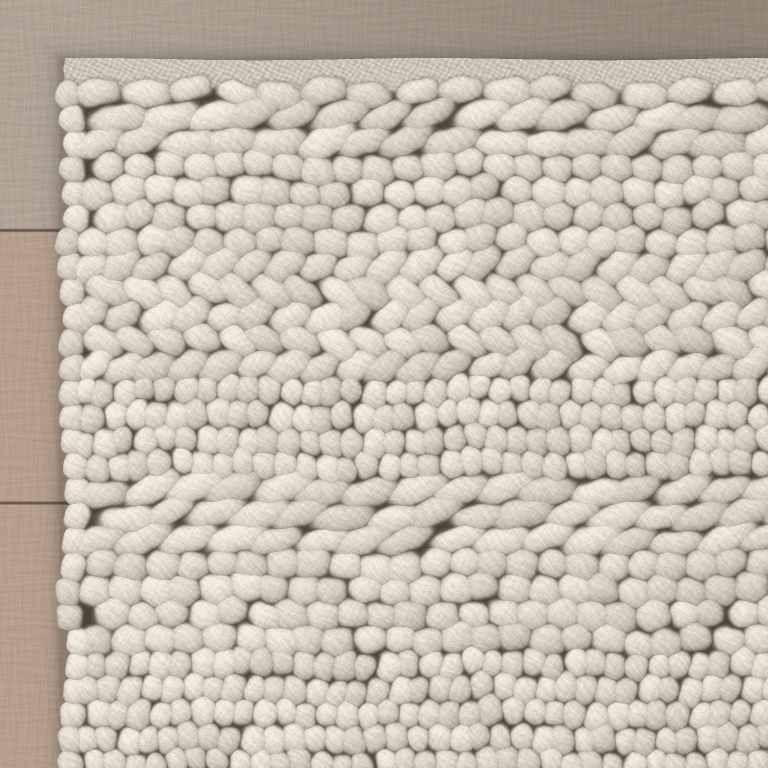
Write a Shadertoy shader that draws this texture.

```glsl
// Chunky wool rug lying on a plank floor, seen from above at its top left corner.
// Each row lays jittered superellipse stitches; the nearest one gives the shading.
// Layered sines give the wool fibres and the wood grain.

const float PITCH = 0.0324;              // height of one stitch row
const float FIRST_ROW = 0.880;           // centre of the top row
const float RUG_LEFT = 0.084;
const float RUG_TOP = 0.923;
const float CORD_X = 0.095;              // looped cord along the left edge
const vec2 CORD_SIZE = vec2(0.0165, 0.0185);
const float HEM_BOTTOM = 0.879;
const float JITTER = 0.26;
const float TINT = 0.13;
const float FIBRE = 0.085;
const float CREASE_TONE = 0.22;          // brightness left in the deepest creases
const vec2 LIGHT = vec2(-0.45, 0.90);
const vec3 GAP_COLOUR = vec3(0.29, 0.26, 0.20);
const vec3 WOOL_COLOUR = vec3(0.92, 0.893, 0.848);
const vec3 PLANK_PALE = vec3(0.69, 0.64, 0.59);
const vec3 PLANK_DARK = vec3(0.57, 0.52, 0.47);
const vec3 PLANK_WARM = vec3(0.71, 0.62, 0.54);
const vec3 SEAM_COLOUR = vec3(0.42, 0.35, 0.30);
const vec2 SEAMS = vec2(0.700, 0.345);

float hash(vec2 p) {
    p = fract(p * vec2(0.1031, 0.1137));
    p += dot(p, p.yx + 33.33);
    return fract((p.x + p.y) * p.x * 17.0);
}

// Wavy streaks running along x, from -1 to 1
float grain(vec2 p, float freq) {
    float sum = 0.0;
    for (int k = 0; k < 4; k++) {
        float bend = sin(p.x * freq * 0.16 + float(k) * 1.7 + 3.0 * sin(p.y * freq * 0.07));
        sum += sin(p.y * freq + 2.5 * bend);
        p = p * 1.57 + 0.37;
    }
    return sum * 0.25;
}

// Spacing, half width, half height and slant of the stitches in a row
vec4 stitchStyle(float row) {
    vec4 braid = vec4(0.058, 0.0365, 0.0162, 0.26);
    vec4 bobble = vec4(0.039, 0.0208, 0.0180, 0.0);
    vec4 pebble = vec4(0.027, 0.0146, 0.0176, 0.0);
    float lean = mod(row, 2.0) > 0.5 ? 0.56 : -0.56;
    if (row < 0.5) return vec4(0.059, 0.0285, 0.0160, 0.0);
    if (row < 2.5) return braid;
    if (row < 6.5) return bobble;
    if (row < 11.5) return vec4(0.043, 0.0275, 0.0168, lean);
    if (row < 15.5) return pebble;
    if (row < 18.5) return braid;
    return row < 22.5 ? bobble : pebble;
}

// Keeps the nearest stitch as (distance, local position, random id)
void layStitch(inout vec4 best, vec2 offset, vec2 size, float slant, float id) {
    float c = cos(slant), s = sin(slant);
    vec2 q = vec2(c * offset.x + s * offset.y, c * offset.y - s * offset.x) / size;
    vec2 a = pow(abs(q), vec2(2.3));
    float d = a.x + a.y;
    vec2 lit = vec2(c * q.x - s * q.y, s * q.x + c * q.y);
    if (d < best.x) best = vec4(d, lit, id);
}

vec4 nearestStitch(vec2 p) {
    vec4 best = vec4(9.0, 0.0, 0.0, 0.0);
    float nearRow = floor((FIRST_ROW - p.y) / PITCH + 0.5);
    for (int j = -1; j <= 1; j++) {
        float row = nearRow + float(j);
        if (row < 0.0) continue;
        vec4 style = stitchStyle(row);
        float rowY = FIRST_ROW - row * PITCH;
        float shift = 0.5 * mod(row, 2.0) + 0.3 * hash(vec2(row, 7.0));
        float nearCell = floor(p.x / style.x - shift + 0.5);
        for (int i = -1; i <= 1; i++) {
            vec2 key = vec2(nearCell + float(i), row) + 3.0;
            float r1 = hash(key), r2 = hash(key + 41.0), r3 = hash(key + 83.0);
            vec2 centre = vec2((key.x - 3.0 + shift + JITTER * (r1 - 0.5)) * style.x,
                               rowY + JITTER * (r2 - 0.5) * PITCH);
            if (centre.x < CORD_X + 0.7 * style.y) continue;
            vec2 size = style.yz * (0.92 + 0.20 * r3);
            layStitch(best, p - centre, size, style.w + 0.4 * (r2 - 0.5), r1);
        }
        float r = hash(vec2(row, 91.0));
        layStitch(best, p - vec2(CORD_X + 0.012 * (r - 0.5), rowY), CORD_SIZE, 0.0, r);
    }
    return best;
}

vec3 floorColour(vec2 p) {
    vec3 wood = mix(PLANK_PALE, PLANK_DARK, smoothstep(0.0, 1.0, p.x));
    wood = mix(wood, PLANK_WARM, 0.75 * smoothstep(SEAMS.x, SEAMS.x - 0.01, p.y));
    wood *= 1.0 + 0.04 * grain(p * vec2(0.3, 1.0), 420.0) + 0.04 * grain(p.yx * vec2(0.3, 1.0), 500.0);
    vec2 seam = smoothstep(0.0030, 0.0008, abs(p.y - SEAMS));
    wood = mix(wood, SEAM_COLOUR, max(seam.x, seam.y));
    float away = max(max(RUG_LEFT - 0.005 - p.x, p.y - RUG_TOP), 0.0);
    return wood * (1.0 - 0.22 * exp(-away / 0.009));
}

vec3 scene(vec2 p) {
    // Uneven rows and lumpy outlines
    vec2 w = p + 0.0024 * vec2(sin(p.y * 31.0), sin(p.x * 17.0) + 0.6 * sin(p.x * 43.0 + p.y * 20.0));
    w += 0.0011 * sin(p.yx * vec2(190.0, 170.0) + 3.0 * sin(p * 47.0));
    vec4 stitch = nearestStitch(w);
    float d = stitch.x;

    // Rounded wool with two crossing sets of fibres, dark in the creases
    vec2 twist = mat2(0.8, 0.6, -0.6, 0.8) * w + stitch.w;
    float fibre = grain(twist, 460.0) + 0.7 * grain(twist.yx * vec2(1.0, -1.0), 620.0);
    float tone = 0.925 - 0.25 * d * d + 0.15 * dot(stitch.yz, LIGHT);
    tone += TINT * (stitch.w - 0.5) + FIBRE * fibre + 0.05 * (0.5 - p.x);
    tone *= mix(CREASE_TONE, 1.0, smoothstep(1.55, 0.75, d));

    // Flat woven hem behind the top row
    float weave = sin(w.x * 620.0 + w.y * 300.0) * sin(w.y * 700.0 - w.x * 200.0);
    float hem = smoothstep(HEM_BOTTOM, HEM_BOTTOM + 0.008, w.y) * smoothstep(0.95, 1.12, d);
    float hemTone = 0.80 + 0.10 * weave + FIBRE * fibre - 0.15 * smoothstep(1.8, 1.0, d);
    tone = mix(tone, hemTone, hem);

    float left = mix(CORD_X, RUG_LEFT, step(HEM_BOTTOM, w.y));
    float base = step(left, w.x) * step(p.y, RUG_TOP + 0.0015 * sin(p.x * 14.0));
    float rug = max(base, step(d, 1.0));
    return mix(floorColour(p), mix(GAP_COLOUR, WOOL_COLOUR, clamp(tone, 0.0, 1.06)), rug);
}

void mainImage(out vec4 fragColor, in vec2 fragCoord) {
    // Four samples per pixel smooth every edge
    vec3 colour = vec3(0.0);
    for (int k = 0; k < 4; k++) {
        vec2 sub = vec2(k & 1, k >> 1) * 0.5 - 0.25;
        colour += scene((fragCoord + sub) / iResolution.xy);
    }
    fragColor = vec4(colour * 0.25, 1.0);
}
```
